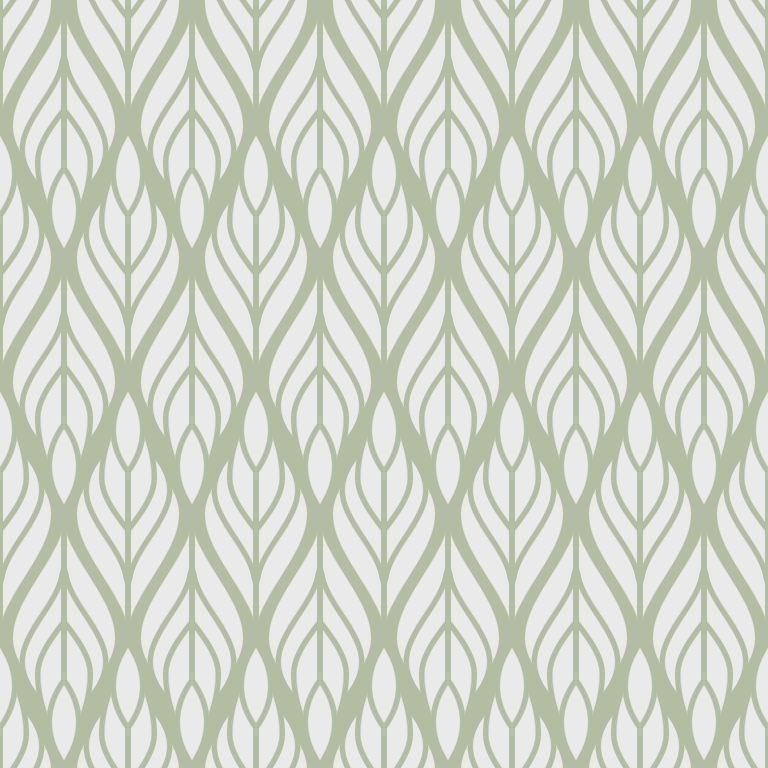
This pattern is drawn by a three.js fragment shader. Its source:

```glsl
// Pale petalled leaves on sage green, alternately upright and hanging, in interlocking columns.
// Each leaf is a lens inside three nested mirrored envelopes; every petal fills
// the space between two envelopes, less a vein along the inner one and the stem.

varying vec2 vUv;

const vec3 SAGE = vec3(0.70, 0.74, 0.63);
const vec3 PALE = vec3(0.918, 0.918, 0.918);

const vec2 REPEATS = vec2(6.0, 3.0);
const vec2 CELL = vec2(128.0, 256.0);   // size of one repeat, in design units
const float UPRIGHT_TIP = 120.0;        // height of the upright leaf tip in its cell
const float HANGING_TIP = 8.0;          // height of the hanging leaf tip in its cell
const float TIP_MARGIN = 15.0;          // empty space kept before each tip
const float VEIN = 5.5;                 // width of the veins between petals
const float STEM = 3.0;                 // half width of the central stem
const float SOFTNESS = 0.8;             // half width of the smoothed edge

// Envelopes: distance of the widest point from the tip, half width,
// length towards the tip, length towards the base.
const vec4 LENS  = vec4( 38.0, 12.0, 38.0,  37.0);
const vec4 INNER = vec4( 86.0, 23.5, 72.0,  48.0);
const vec4 MID   = vec4( 98.0, 39.0, 54.6,  83.0);
const vec4 OUTER = vec4(122.0, 51.0, 67.0, 113.0);

// Steepness where an envelope closes: 2 is a parabola, less gives an S-curve.
const float ROUND_TAPER = 2.0;
const float INNER_TAPER = 1.5;
const float SWEPT_TAPER = 0.5;

// Approximate signed distance to an envelope; q = (from axis, from tip).
float envelope(vec2 q, vec4 shape, float baseTaper) {
  float along = q.y - shape.x;
  bool towardsTip = along < 0.0;
  float len = towardsTip ? shape.z : shape.w;
  float taper = towardsTip ? ROUND_TAPER : baseTaper;
  float t = abs(along) / len;
  float c = min(t, 1.0);

  // Cubic falloff from the widest point, continued as a straight line.
  float profile = 1.0 + c * c * (taper - 3.0 + (2.0 - taper) * c) - taper * (t - c);
  float slope = shape.y / len * c * (2.0 * (taper - 3.0) + 3.0 * (2.0 - taper) * c);
  return (q.x - shape.y * profile) * inversesqrt(1.0 + slope * slope);
}

// Pair of petals between two envelopes, parted by the stem.
float petals(float outside, float inside, float fromAxis) {
  return max(max(outside, VEIN - inside), STEM - fromAxis);
}

// Signed distance to the pale parts of a leaf.
float leaf(vec2 q) {
  float lens = envelope(q, LENS, ROUND_TAPER);
  float inner = envelope(q, INNER, INNER_TAPER);
  float mid = envelope(q, MID, SWEPT_TAPER);
  float outer = envelope(q, OUTER, SWEPT_TAPER);
  float d = min(lens, petals(inner, lens, q.x));
  d = min(d, petals(mid, inner, q.x));
  return min(d, petals(outer, mid, q.x));
}

// Wraps a point into a leaf's cell, mirrored about its axis.
vec2 leafSpace(float x, float fromTip) {
  float fromAxis = abs(mod(x + 0.5 * CELL.x, CELL.x) - 0.5 * CELL.x);
  return vec2(fromAxis, mod(fromTip + TIP_MARGIN, CELL.y) - TIP_MARGIN);
}

void main() {
  vec2 p = vUv * REPEATS * CELL;

  // Hanging leaves are the upright ones flipped and moved half a repeat.
  float upright = leaf(leafSpace(p.x, UPRIGHT_TIP - p.y));
  float hanging = leaf(leafSpace(p.x + 0.5 * CELL.x, p.y - HANGING_TIP));

  float ground = smoothstep(-SOFTNESS, SOFTNESS, min(upright, hanging));
  gl_FragColor = vec4(mix(PALE, SAGE, ground), 1.0);
}
```
